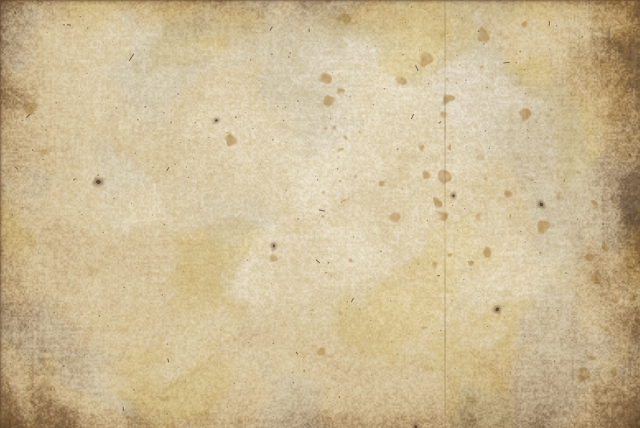
Give the GLSL for this texture, as a Shadertoy shader.

```glsl
// Aged parchment: mottled cream paper with browned edges, foxing, specks and fibres.

// Paper tones from lightest to darkest
const vec3 TONES[6] = vec3[6](
    vec3(0.89, 0.84, 0.73), vec3(0.85, 0.79, 0.65), vec3(0.82, 0.74, 0.58),
    vec3(0.76, 0.66, 0.50), vec3(0.67, 0.56, 0.40), vec3(0.55, 0.43, 0.29));
const vec3 FOXING = vec3(0.69, 0.55, 0.31);
const vec3 UMBER = vec3(0.30, 0.20, 0.11);

vec3 hash3(vec2 p) {
    vec3 q = fract(p.xyx * vec3(0.1031, 0.1030, 0.0973));
    q += dot(q, q.yxz + 33.33);
    return fract((q.xxy + q.yzz) * q.zyx);
}

float noise(vec2 p) {
    vec2 i = floor(p), f = fract(p);
    f = f * f * (3.0 - 2.0 * f);
    float low = mix(hash3(i).x, hash3(i + vec2(1, 0)).x, f.x);
    float high = mix(hash3(i + vec2(0, 1)).x, hash3(i + vec2(1, 1)).x, f.x);
    return mix(low, high, f.y);
}

float fbm(vec2 p) {
    const mat2 turn = mat2(1.6, 1.2, -1.2, 1.6);
    float sum = 0.0, amp = 0.5;
    for (int i = 0; i < 5; i++) {
        sum += amp * noise(p);
        p = turn * p + 19.7;
        amp *= 0.5;
    }
    return sum / 0.97;
}

vec3 paperTone(float t) {
    vec3 c = mix(TONES[0], TONES[1], clamp(t, -1.0, 1.0));
    for (int i = 2; i < 6; i++) c = mix(c, TONES[i], clamp(t - float(i - 1), 0.0, 1.0));
    return c * (1.0 - 0.15 * clamp(t - 5.0, 0.0, 2.0));
}

// Scattered round marks; radii holds the smallest and largest size
float spots(vec2 p, float cells, float density, vec2 radii, float blur, float seed) {
    vec2 home = floor(p * cells);
    float cover = 0.0;
    for (int j = -1; j <= 1; j++)
    for (int i = -1; i <= 1; i++) {
        vec2 cell = home + vec2(i, j);
        vec3 rnd = hash3(cell + seed);
        float chance = hash3(cell + seed + 57.0).y;
        float r = mix(radii.x, radii.y, rnd.z * rnd.z);
        float d = length(p - (cell + rnd.xy) / cells);
        float mark = 1.0 - smoothstep(r - blur, r + blur, d);
        cover = max(cover, mark * smoothstep(chance, chance + 0.03, density));
    }
    return cover;
}

// Short straight hairs, at most one per cell
float fibres(vec2 p, float cells, float density, float width, float blur) {
    vec2 cell = floor(p * cells);
    vec3 rnd = hash3(cell + 211.0);
    vec2 d = p - (cell + 0.2 + 0.6 * rnd.xy) / cells;
    float angle = 6.2832 * rnd.z;
    vec2 dir = vec2(cos(angle), sin(angle));
    float halfLength = mix(0.002, 0.009, rnd.x * rnd.y);
    d -= dir * clamp(dot(d, dir), -halfLength, halfLength);
    float mark = 1.0 - smoothstep(width - blur, width + blur, length(d));
    return mark * step(hash3(cell + 307.0).x, density);
}

float bump(vec2 p, vec2 centre, vec2 size) {
    vec2 d = (p - centre) / size;
    return exp(-dot(d, d));
}

// Browning that creeps in from each side
float browning(vec2 uv) {
    return 3.4 * exp(-uv.x / 0.09) + 4.2 * exp((uv.x - 1.0) / 0.09)
         + 2.3 * exp(-uv.y / 0.07) + 1.7 * exp((uv.y - 1.0) / 0.05);
}

float foxingDensity(vec2 uv) {
    return 0.03 + 0.22 * bump(uv, vec2(0.66, 0.62), vec2(0.17, 0.27))
         + 0.55 * bump(uv, vec2(0.535, 0.68), vec2(0.018, 0.13))
         + 0.55 * bump(uv, vec2(0.69, 0.65), vec2(0.016, 0.13))
         + 0.20 * smoothstep(0.82, 1.0, uv.x);
}

void mainImage(out vec4 fragColor, in vec2 fragCoord) {
    vec2 uv = fragCoord / iResolution.xy;
    vec2 p = fragCoord / iResolution.y;
    float px = 0.7 / iResolution.y;
    vec2 rough = vec2(noise(p * 65.0), noise(p * 65.0 + 40.0)) - 0.5;
    vec2 drift = vec2(fbm(p * 4.0), fbm(p * 4.0 + 31.0)) - 0.5;

    // Broad clouds and patches with soft torn borders
    float tone = 0.5 + 3.4 * (fbm(p * 2.6 + drift) - 0.5);
    float patches = fbm(p * 5.0 + drift * 2.0 + 73.0);
    tone += 0.35 * smoothstep(0.53, 0.57, patches) - 0.35 * smoothstep(0.47, 0.43, patches);

    // Mottled edge browning
    float mottle = fbm(p * 8.0 + drift * 3.0 + 11.0);
    tone += browning(clamp(uv + drift * 0.09, 0.0, 1.0)) * (0.45 + 1.1 * mottle);

    // Woven threads and fine grain
    tone += 0.8 * (noise(p * vec2(18.0, 210.0)) - 0.5) * noise(p * 5.0 + 90.0);
    tone += 0.7 * (noise(p * vec2(210.0, 11.0)) - 0.5) * noise(p * 4.0 + 120.0);
    tone += 1.5 * (noise(p * 260.0) - 0.5) + 0.9 * (noise(p * 125.0 + 7.0) - 0.5);
    vec3 color = paperTone(tone);

    // Yellow stains and grey damp
    float yellow = smoothstep(0.53, 0.66, fbm(p * 4.5 + drift + 150.0));
    float grey = smoothstep(0.50, 0.66, fbm(p * 5.5 + drift + 190.0));
    color *= mix(vec3(1.0), vec3(0.98, 0.96, 0.86), yellow);
    color = mix(color, vec3(dot(color, vec3(0.33))), 0.22 * grey);

    // Ochre foxing with ragged rims
    float fox = spots(p + rough * 0.013, 26.0, foxingDensity(uv), vec2(0.003, 0.015), 0.004, 5.0);
    color = mix(color, FOXING * min(1.0, color.r * 1.2), fox * (0.4 + 0.45 * noise(p * 95.0)));

    // Dark blemishes with haloes, tiny specks and hairs
    float halo = spots(p + rough * 0.006, 4.0, 0.28, vec2(0.006, 0.011), 0.006, 83.0);
    float core = spots(p + rough * 0.004, 4.0, 0.28, vec2(0.003, 0.006), 0.002, 83.0);
    float specks = spots(p, 48.0, 0.14, vec2(0.0006, 0.0020), px, 131.0);
    float hairs = fibres(p, 9.0, 0.2, 0.0011, px);
    color = mix(color, UMBER, max(max(0.45 * halo, 0.85 * core), max(0.45 * specks, 0.7 * hairs)));

    // Faint vertical crease and dark sheet rim
    float crease = 1.0 - smoothstep(0.0006, 0.0006 + 2.0 * px, abs(p.x - 1.04));
    color = mix(color, TONES[5], 0.35 * crease * noise(p * vec2(1.0, 14.0)));
    float rim = exp(-uv.x / 0.002) + exp((uv.y - 1.0) / 0.004);
    color = mix(color, UMBER, 0.6 * min(rim, 1.0));

    fragColor = vec4(clamp(color, 0.0, 1.0), 1.0);
}
```
